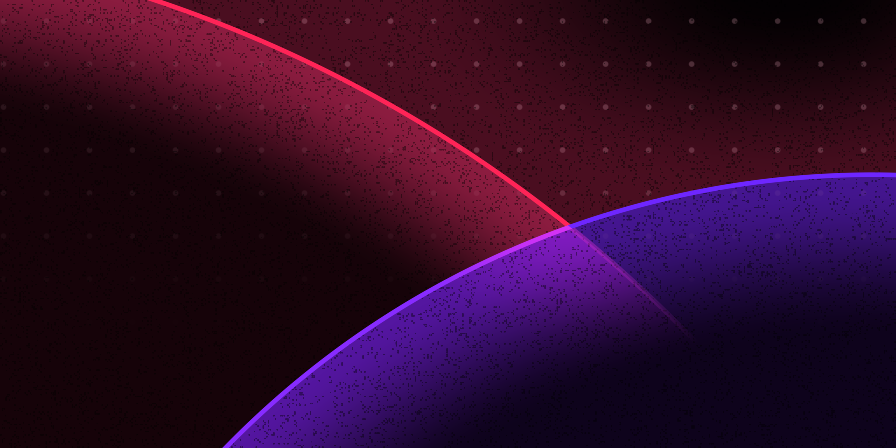
A WebGL 1 fragment shader for this background:

```glsl
precision highp float;

uniform vec2 u_resolution;

const vec3 BLACK = vec3(0.015, 0.003, 0.01);
const vec3 WINE = vec3(0.29, 0.055, 0.125);
const vec3 RED_DEEP = vec3(0.085, 0.013, 0.035);
const vec3 RED_RIM = vec3(0.55, 0.11, 0.25);
const vec3 RED_LINE = vec3(1.0, 0.14, 0.34);
const vec3 VIOLET_DEEP = vec3(0.055, 0.01, 0.11);
const vec3 VIOLET_RIM = vec3(0.27, 0.085, 0.57);
const vec3 VIOLET_LINE = vec3(0.43, 0.15, 1.0);
const vec3 MAGENTA = vec3(0.88, 0.2, 0.95);
const vec3 DOT = vec3(0.9, 0.65, 0.72);

const float LINE_HALF_WIDTH = 0.0052;

float hash(vec2 p) {
  vec3 q = fract(vec3(p.xyx) * 0.1031);
  q += dot(q, q.yzx + 33.33);
  return fract((q.x + q.y) * q.z);
}

float noise(vec2 p) {
  vec2 cell = floor(p);
  vec2 f = fract(p);
  f = f * f * (3.0 - 2.0 * f);
  float low = mix(hash(cell), hash(cell + vec2(1.0, 0.0)), f.x);
  float high = mix(hash(cell + vec2(0.0, 1.0)), hash(cell + 1.0), f.x);
  return mix(low, high, f.y);
}

// Distance inward from the edge of a disk
float diskDepth(vec2 p, vec2 center, float radius) {
  return radius - length(p - center);
}

float fill(float depth, float pixel) {
  return smoothstep(-0.5 * pixel, 0.5 * pixel, depth);
}

float stroke(float depth, float pixel) {
  return fill(LINE_HALF_WIDTH - abs(depth), pixel);
}

// 1 at the edge, 0 once the given reach is passed
float rimGlow(float depth, float reach) {
  return 1.0 - smoothstep(0.0, reach, depth);
}

float dotGrid(vec2 p, vec2 origin, float spacing, float radius, float pixel) {
  vec2 local = (fract((p - origin) / spacing + 0.5) - 0.5) * spacing;
  return fill(radius - length(local), 1.5 * pixel);
}

// Clustered dark grains
float grain(vec2 p, float scale) {
  vec2 q = p * scale;
  float density = mix(0.02, 0.2, noise(p * 45.0));
  float present = step(hash(floor(q) + 7.0), density);
  return present * smoothstep(0.75, 0.35, length(fract(q) - 0.5));
}

vec3 backdrop(vec2 p) {
  float reach = length((p - vec2(1.75, 1.05)) * vec2(0.55, 1.0));
  return mix(BLACK, WINE, smoothstep(0.05, 0.5, reach));
}

void main() {
  float pixel = 1.0 / u_resolution.y;
  vec2 p = gl_FragCoord.xy * pixel;

  float redDepth = diskDepth(p, vec2(-0.603, -1.838), 2.992);
  float violetDepth = diskDepth(p, vec2(1.948, -1.406), 2.016);
  float insideRed = fill(redDepth, pixel);
  float insideViolet = fill(violetDepth, pixel);
  float redGlow = rimGlow(redDepth, 0.34);
  float violetGlow = rimGlow(violetDepth, 0.36);
  float redStroke = stroke(redDepth, pixel);

  // Backdrop and red disk
  vec3 color = backdrop(p);
  color = mix(color, mix(RED_DEEP, RED_RIM, redGlow), insideRed);

  // Violet disk, warmer where it overlaps the red one
  float overlap = insideRed * redGlow;
  vec3 violetEdge = VIOLET_RIM + insideRed * vec3(0.06, 0.0, 0.06);
  violetEdge += overlap * vec3(0.17, 0.02, 0.12);
  color = mix(color, mix(VIOLET_DEEP, violetEdge, violetGlow), insideViolet);

  // Dots fade over the disks and toward the bottom
  float dots = dotGrid(p, vec2(0.0078, 0.953), 0.096, 0.0062, pixel);
  float dotAlpha = 0.25 * smoothstep(0.2, 0.75, p.y);
  dotAlpha *= mix(1.0, 0.4, insideRed) * mix(1.0, 0.35, insideViolet);
  color = mix(color, DOT, dots * dotAlpha);

  // Grain
  color *= 1.0 - 0.42 * grain(p, 256.0);

  // Outlines; the red one dissolves beneath the violet disk
  color = mix(color, RED_LINE, redStroke * (1.0 - insideViolet));
  float tail = 0.55 * clamp(1.0 - violetDepth / 0.33, 0.0, 1.0);
  color = mix(color, MAGENTA * vec3(0.85, 0.8, 0.8), redStroke * insideViolet * tail);
  vec3 violetLine = VIOLET_LINE + insideRed * vec3(0.1, 0.02, 0.0);
  violetLine = mix(violetLine, MAGENTA, 0.85 * overlap);
  color = mix(color, violetLine, stroke(violetDepth, pixel));

  gl_FragColor = vec4(color, 1.0);
}
```
